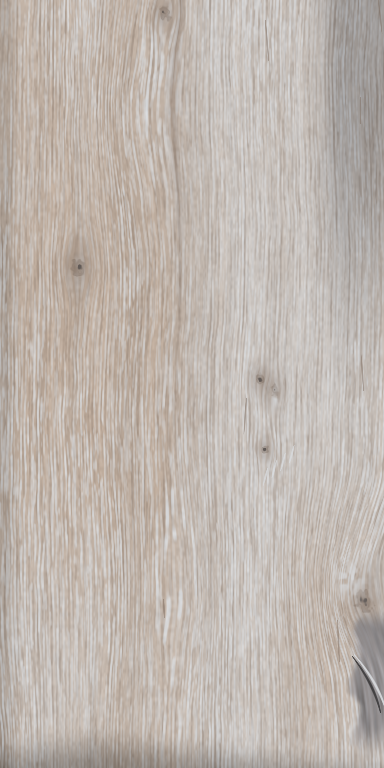
This texture is drawn by a Shadertoy shader. Its source:

```glsl
const vec3 TAN = vec3(0.742, 0.672, 0.612);
const vec3 PALE = vec3(0.792, 0.768, 0.748);
const vec3 LIME = vec3(0.850, 0.860, 0.872);
const vec3 BROWN = vec3(0.50, 0.43, 0.38);
const vec3 SLATE = vec3(0.47, 0.46, 0.47);

// Knots: centre x, centre y, radius
const int KNOTS = 6;
const vec3 knots[KNOTS] = vec3[](
    vec3(0.205, 1.305, 0.017), vec3(0.430, 1.966, 0.013),
    vec3(0.677, 1.010, 0.010), vec3(0.715, 0.985, 0.010),
    vec3(0.690, 0.830, 0.008), vec3(0.948, 0.435, 0.020));

float hash(vec2 p) {
    vec3 q = fract(vec3(p.xyx) * 0.1031);
    q += dot(q, q.yzx + 33.33);
    return fract((q.x + q.y) * q.z);
}

float noise(vec2 p) {
    vec2 i = floor(p), f = fract(p);
    f = f * f * (3.0 - 2.0 * f);
    return mix(mix(hash(i), hash(i + vec2(1, 0)), f.x),
               mix(hash(i + vec2(0, 1)), hash(i + vec2(1, 1)), f.x), f.y);
}

float fbm(vec2 p) {
    return 0.55 * noise(p) + 0.3 * noise(p * 2.1 + 7.3) + 0.15 * noise(p * 4.3 + 19.1);
}

float blob(vec2 p, vec2 centre, vec2 size) {
    vec2 d = (p - centre) / size;
    return exp(-dot(d, d));
}

// Soft stroke with tapered ends
float stroke(vec2 p, vec2 a, vec2 b, float width) {
    vec2 ab = b - a;
    float t = clamp(dot(p - a, ab) / dot(ab, ab), 0.0, 1.0);
    float taper = 0.4 + 2.4 * t * (1.0 - t);
    return 1.0 - smoothstep(0.3, 1.3, length(p - a - ab * t) / (width * taper));
}

// Across-grain coordinate: fibres sway and part around the knots
float grainCoord(vec2 p) {
    float x = p.x + 0.022 * (noise(p * vec2(3.0, 2.2)) - 0.5);
    x += 0.004 * (noise(p * vec2(10.0, 12.0) + 4.0) - 0.5);
    for (int i = 0; i < KNOTS; i++) {
        vec2 d = p - knots[i].xy;
        x -= 0.6 * d.x * blob(d, vec2(0), vec2(3.0, 5.0) * knots[i].z);
    }
    x += 0.045 * blob(p, vec2(0.34, 1.72), vec2(0.12, 0.25));
    x += 0.08 * blob(p, vec2(0.96, 0.48), vec2(0.17, 0.20));
    x -= 0.5 * (p.x - 0.45) * blob(p, vec2(0.45, 0.46), vec2(0.07, 0.22));
    return x;
}

// Thin lines, one per column, wandering sideways and broken along the grain
float grainLines(vec2 g, float columns, float breaks, float width, float cover) {
    float x = g.x * columns, id = floor(x);
    float y = g.y * breaks + 40.0 * hash(vec2(id, 3.0));
    float centre = 0.5 + 0.45 * (noise(vec2(id * 7.0, y * 0.7)) - 0.5);
    float gate = noise(vec2(id * 5.0 + 0.5, y)) * 0.7 + 0.3 * noise(vec2(id * 3.0, y * 2.7));
    float body = smoothstep(0.92 - cover, 1.17 - cover, gate);
    float w = width * (0.55 + 0.45 * body);
    return body * (1.0 - smoothstep(0.4 * w, 1.4 * w, abs(x - id - centre)));
}

vec3 boardColour(vec2 p, float gx) {
    float pale = 0.2 + 0.65 * smoothstep(0.4, 0.58, p.x) + 0.7 * (fbm(vec2(gx * 9.0, p.y * 0.9)) - 0.5);
    pale -= 0.35 * blob(p, vec2(0.28, 1.05), vec2(0.22, 0.6));
    pale -= 0.6 * blob(p, vec2(0.85, 0.3), vec2(0.16, 0.35));
    pale += 0.4 * blob(p, vec2(0.1, 0.25), vec2(0.3, 0.3));
    vec3 colour = mix(TAN, PALE, clamp(pale, 0.0, 1.0));
    return colour * (0.965 + 0.06 * noise(vec2(gx * 45.0, p.y * 0.8)));
}

void mainImage(out vec4 fragColor, in vec2 fragCoord) {
    vec2 p = fragCoord / iResolution.x;
    float gx = grainCoord(p);
    vec2 g = vec2(gx, p.y);
    vec3 colour = boardColour(p, gx);

    // Dark pores, then fine and bold limed lines
    float band = smoothstep(0.3, 0.7, fbm(vec2(gx * 12.0, p.y * 1.5) + 11.0));
    float bold = max(blob(p, vec2(0.45, 0.55), vec2(0.09, 0.6)), blob(p, vec2(0.40, 1.75), vec2(0.07, 0.2)));
    colour = mix(colour, BROWN, 0.21 * grainLines(g + 5.3, 95.0, 8.0, 0.26, 0.55));
    colour = mix(colour, BROWN, 0.17 * grainLines(g + 2.1, 61.0, 5.0, 0.2, 0.57));
    colour = mix(colour, LIME, (0.36 + 0.28 * band) * grainLines(g, 88.0, 13.0, 0.25, 0.59));
    colour = mix(colour, LIME, (0.28 + 0.25 * band) * grainLines(g + 7.7, 117.0, 20.0, 0.29, 0.56));
    colour = mix(colour, LIME, (0.2 + 0.65 * bold) * grainLines(g + 3.4, 52.0, 11.0, 0.2, 0.48 + 0.12 * bold));
    colour += 0.05 * (noise(g * vec2(220.0, 95.0)) - 0.5);

    // Darker heartwood line and the greyer right-hand board
    float heart = smoothstep(0.6, 1.9, p.y) * blob(vec2(gx, 0.0), vec2(0.465, 0.0), vec2(0.009, 1.0));
    colour = mix(colour, BROWN, 0.35 * heart);
    float shade = smoothstep(0.79, 0.90, p.x) * smoothstep(0.9, 1.75, p.y);
    colour *= 1.0 - shade * vec3(0.20, 0.20, 0.195);

    // Hairline splits
    for (int i = 0; i < 7; i++) {
        float k = float(i);
        vec2 a = vec2(hash(vec2(k, 2.0)), 2.0 * hash(vec2(k, 8.0)));
        vec2 b = a + vec2(0.02 * (hash(vec2(k, 5.0)) - 0.5), 0.04 + 0.07 * hash(vec2(k, 6.0)));
        colour = mix(colour, BROWN, 0.5 * stroke(p, a, b, 0.0025));
    }

    // Knots with a brown halo, ragged body and a dark eye
    for (int i = 0; i < KNOTS; i++) {
        vec2 d = (p - knots[i].xy) / knots[i].z;
        float r = length(d * vec2(1.0, 0.75)) + 0.9 * (noise(p * 130.0) - 0.5);
        float ring = 0.5 + 0.5 * cos(r * 6.0);
        colour = mix(colour, BROWN, 0.32 * exp(-0.13 * dot(d, d * vec2(1.0, 0.4))));
        colour = mix(colour, BROWN * 0.9, (0.3 + 0.4 * ring) * (1.0 - smoothstep(0.5, 1.3, r)));
        colour = mix(colour, SLATE * 0.6, 0.6 * (1.0 - smoothstep(0.05, 0.4, r)));
    }

    // Pale scratches beside the knots
    for (int i = 0; i < 4; i++) {
        vec2 a = vec2(0.685 + 0.023 * float(i), 0.735 + 0.02 * float(i));
        colour = mix(colour, LIME, 0.75 * stroke(p, a, a + vec2(0.012, 0.045), 0.003));
    }
    float chalk = blob(p, vec2(0.91, 0.49), vec2(0.035, 0.045)) + blob(p, vec2(0.718, 0.965), vec2(0.008, 0.03));
    colour = mix(colour, LIME, 0.8 * min(chalk, 1.0) * smoothstep(0.2, 0.7, noise(p * vec2(110.0, 70.0))));

    // Weathered grey patch with a bright curved split
    float edge = 0.925 + 0.05 * (fbm(p * vec2(10.0, 14.0)) - 0.5);
    float patchMask = smoothstep(edge - 0.012, edge + 0.015, p.x)
        * smoothstep(0.02, 0.12, p.y) * (1.0 - smoothstep(0.36, 0.42, p.y));
    vec3 grey = SLATE * (0.75 + 0.6 * noise(g * vec2(110.0, 12.0)));
    colour = mix(colour, grey, 0.8 * patchMask);
    vec2 bend = p + vec2(0.25 * (p.y - 0.16) * (p.y - 0.29) / 0.13, 0.0);
    colour = mix(colour, SLATE * 0.4, 0.8 * stroke(bend, vec2(0.918, 0.29), vec2(0.995, 0.145), 0.004));
    colour = mix(colour, LIME, 0.9 * stroke(bend, vec2(0.924, 0.295), vec2(1.005, 0.155), 0.004));

    // Light falloff towards the lower edge and left side
    colour *= 1.0 - 0.26 * (1.0 - smoothstep(0.0, 0.12, p.y + 0.1 * abs(p.x - 0.25)));
    colour *= 1.0 - 0.11 * (1.0 - smoothstep(0.0, 0.07, p.x));
    fragColor = vec4(clamp(colour, 0.0, 1.0), 1.0);
}
```
